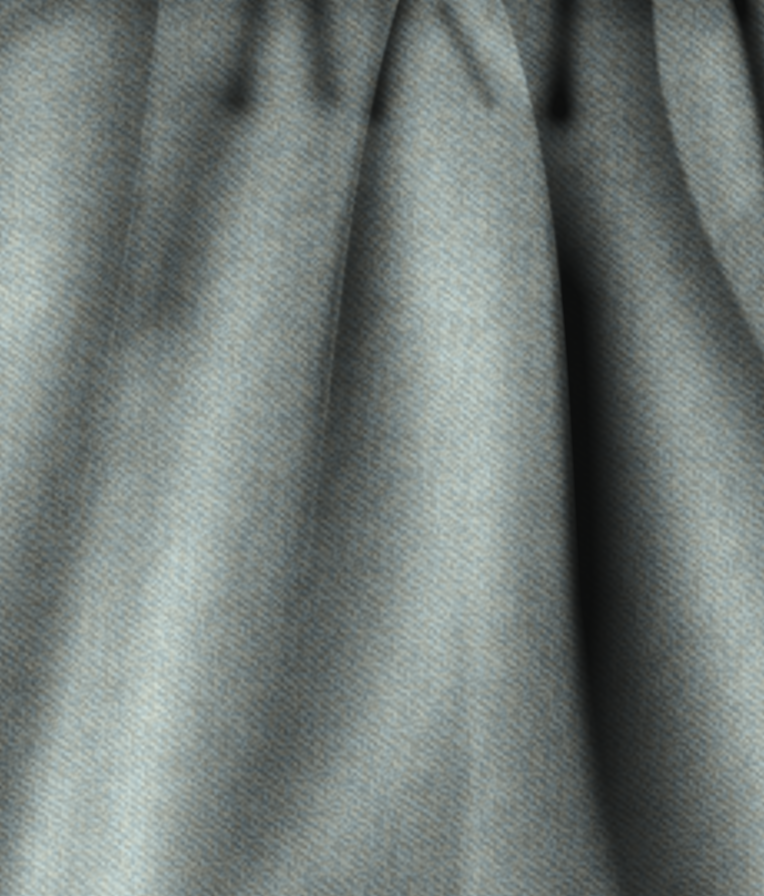
This texture is drawn by a WebGL 1 fragment shader. Its source:

```glsl
precision highp float;
// Gathered grey-green cloth hanging in soft vertical folds.
// Each fold is a lopsided Gaussian around a curved path: wide on both sides for
// a ridge, cut off on one side for a crease. Twill and grain are laid on top.
uniform vec2 u_resolution;

const vec3 TINT = vec3(0.95, 1.02, 0.995);
const float BASE_LIGHT = 0.485;
const float CONTRAST = 1.08;
const float TWILL_COUNT = 100.0;   // diagonal ribs per canvas width
const float TWILL_DEPTH = 0.028;
const float GRAIN_COUNT = 230.0;   // grain cells per canvas width
const float GRAIN_DEPTH = 0.11;
const float COLOUR_GRAIN = 0.045;

// Crease paths: x at depth 0, 1/3, 2/3 and 1 below the top edge
const vec4 CREASE_LEFT = vec4(0.205, 0.150, 0.075, -0.03);
const vec4 CREASE_MID = vec4(0.525, 0.450, 0.400, 0.300);
const vec4 CREASE_DEEP = vec4(0.660, 0.739, 0.765, 0.830);
const vec4 CREASE_RIGHT = vec4(0.850, 0.955, 1.200, 1.500);

float hash(vec2 p) {
  return fract(sin(dot(p, vec2(127.1, 311.7))) * 43758.5453);
}

float noise(vec2 p) {
  vec2 i = floor(p), f = fract(p);
  f = f * f * (3.0 - 2.0 * f);
  return mix(mix(hash(i), hash(i + vec2(1.0, 0.0)), f.x),
             mix(hash(i + vec2(0.0, 1.0)), hash(i + 1.0), f.x), f.y);
}

// Cubic through four evenly spaced knots
float path(float t, vec4 k) {
  float s = t * 3.0, a = s - 1.0, b = s - 2.0, c = s - 3.0;
  return -k.x * a * b * c / 6.0 + k.y * s * b * c / 2.0
         - k.z * s * a * c / 2.0 + k.w * s * a * b / 6.0;
}

// Linear blend through four evenly spaced knots
float blend(float t, vec4 k) {
  vec3 s = clamp(t * 3.0 - vec3(0.0, 1.0, 2.0), 0.0, 1.0);
  return mix(mix(mix(k.x, k.y, s.x), k.z, s.y), k.w, s.z);
}

// widths: left and right at the top, left and right at the bottom
float fold(vec2 p, vec4 centre, vec4 widths, vec4 amount) {
  float d = p.x - path(p.y, centre);
  vec2 w = mix(widths.xy, widths.zw, p.y);
  float r = d / (d < 0.0 ? w.x : w.y);
  return exp(-r * r) * blend(p.y, amount);
}

// Soft streak between two points
float streak(vec2 p, vec2 a, vec2 b, float radius) {
  vec2 pa = p - a, ba = b - a;
  float r = length(pa - ba * clamp(dot(pa, ba) / dot(ba, ba), 0.0, 1.0)) / radius;
  return exp(-r * r);
}

float ridges(vec2 p) {
  float v = fold(p, vec4(0.06, 0.02, -0.04, -0.1), vec4(0.08), vec4(0.06, 0.23, 0.04, 0.0));
  v += fold(p, vec4(0.2, 0.17, 0.115, 0.045), vec4(0.05), vec4(0.0, 0.02, 0.17, 0.25));
  v += fold(p, vec4(0.37, 0.31, 0.225, 0.155), vec4(0.05, 0.06, 0.06, 0.07), vec4(0.04, 0.15, 0.24, 0.27));
  v += fold(p, vec4(0.54, 0.58, 0.575, 0.36), vec4(0.05, 0.08, 0.08, 0.08), vec4(0.08, 0.22, 0.18, 0.12));
  v += fold(p, vec4(0.65, 0.635, 0.63, 0.615), vec4(0.03, 0.05, 0.012, 0.05), vec4(0.05, 0.05, 0.07, 0.1));
  v += fold(p, vec4(0.80, 0.855, 0.96, 1.05), vec4(0.05, 0.05, 0.08, 0.06), vec4(0.0, 0.12, 0.18, 0.18));
  return v;
}

float creases(vec2 p) {
  float v = fold(p, CREASE_LEFT, vec4(0.06, 0.006, 0.08, 0.06), vec4(-0.15, -0.16, -0.15, -0.08));
  v += fold(p, CREASE_MID, vec4(0.004, 0.03, 0.06, 0.11), vec4(-0.22, -0.29, -0.12, -0.11));
  v += fold(p, CREASE_DEEP, vec4(0.004, 0.06, 0.035, 0.13), vec4(-0.08, -0.43, -0.38, -0.26));
  v += fold(p, CREASE_RIGHT, vec4(0.07, 0.006, 0.07, 0.02), vec4(-0.24, -0.2, -0.1, 0.0));
  v += fold(p, vec4(0.965, 1.04, 1.1, 1.2), vec4(0.012, 0.03, 0.02, 0.03), vec4(-0.35, -0.3, 0.0, 0.0));
  v += fold(p, vec4(0.70, 0.70, 0.72, 0.76), vec4(0.05), vec4(0.0, 0.0, -0.07, -0.11));
  // Thin lit rims beside the sharp edges
  vec4 rim = vec4(0.004, 0.003, 0.005, 0.004), lit = vec4(0.05, 0.09, 0.01, 0.0);
  v += fold(p, CREASE_LEFT + 0.006, rim, lit * 0.7);
  v += fold(p, CREASE_MID - 0.006, rim, lit);
  v += fold(p, CREASE_DEEP - 0.006, rim, lit);
  return v;
}

// Short puckers under the seam and the hollow at upper left
float gathers(vec2 p) {
  float v = -0.16 * streak(p, vec2(0.29, 0.12), vec2(0.215, 0.335), 0.05);
  v -= 0.22 * streak(p, vec2(0.34, -0.02), vec2(0.315, 0.11), 0.025);
  v -= 0.24 * streak(p, vec2(0.41, -0.02), vec2(0.425, 0.10), 0.025);
  v -= 0.15 * streak(p, vec2(0.51, 0.0), vec2(0.49, 0.12), 0.02);
  v -= 0.18 * streak(p, vec2(0.58, 0.01), vec2(0.64, 0.11), 0.013);
  v += 0.09 * streak(p, vec2(0.61, 0.0), vec2(0.69, 0.10), 0.015);
  v -= 0.26 * streak(p, vec2(0.74, 0.0), vec2(0.735, 0.12), 0.025);
  v += 0.09 * streak(p, vec2(0.93, 0.06), vec2(0.97, 0.22), 0.025);
  v -= 0.10 * streak(p, vec2(0.0, 0.045), vec2(0.09, -0.01), 0.02);
  return v - 0.07 * exp(-p.y * p.y / 0.0009);
}

void main() {
  vec2 uv = gl_FragCoord.xy / u_resolution;
  vec2 p = vec2(uv.x, 1.0 - uv.y);
  vec2 cloth = vec2(p.x, p.y * u_resolution.y / u_resolution.x);

  float light = BASE_LIGHT + ridges(p) + creases(p) + gathers(p);
  light = max(0.5 + (light - 0.5) * CONTRAST, 0.055);

  // Weave: slanted ribs broken up by fine thread noise
  float wobble = noise(cloth * 9.0) * 0.012;
  float rib = sin(6.2832 * TWILL_COUNT * (dot(cloth, vec2(-0.6, 0.8)) + wobble));
  float grain = noise(cloth * GRAIN_COUNT) - 0.5;
  float strength = smoothstep(0.0, 0.45, light);
  light += strength * (TWILL_DEPTH * rib + GRAIN_DEPTH * grain);
  light += strength * 0.04 * (noise(cloth * vec2(45.0, 30.0)) - 0.5);

  float hue = noise(cloth * GRAIN_COUNT * 0.6 + 71.0) - 0.5;
  vec3 colour = light * TINT + strength * COLOUR_GRAIN * hue * vec3(-1.0, 0.0, 1.0);
  gl_FragColor = vec4(clamp(colour, 0.0, 1.0), 1.0);
}
```
